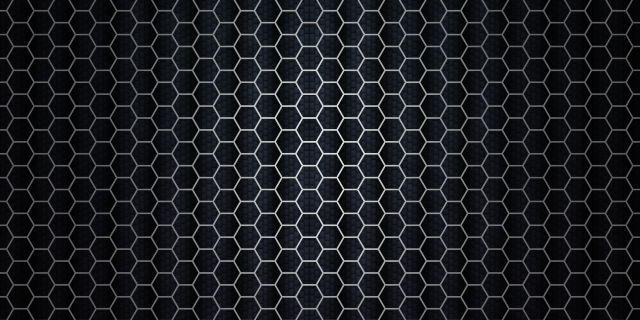
Give the GLSL for this pattern, as a WebGL 1 fragment shader.

```glsl
precision highp float;

uniform vec2 u_resolution;

// Lengths are fractions of the canvas height
const float HEX_PITCH = 0.0745;
const float LINE_WIDTH = 0.0050;
const vec2 HEX_ORIGIN = vec2(0.967, 0.594);
const vec2 BRICK_SIZE = vec2(0.0161, 0.0215);
const float BRICK_STEP = 0.36;
const float BAND_PERIOD = 0.129;
const float BAND_DARKEST = 0.100;
const vec2 GLOW_CENTER = vec2(1.0, 0.52);
const vec2 GLOW_RADIUS = vec2(0.58, 0.85);
const vec3 CELL_DARK = vec3(0.030, 0.030, 0.040);
const vec3 CELL_TOP = vec3(0.135, 0.172, 0.215);
const vec3 CELL_BOTTOM = vec3(0.135, 0.145, 0.195);
const vec3 LINE_DIM = vec3(0.36, 0.36, 0.37);
const vec3 LINE_BRIGHT = vec3(0.86, 0.87, 0.86);

vec2 hashGradient(vec2 p) {
    vec2 h = vec2(dot(p, vec2(127.1, 311.7)), dot(p, vec2(269.5, 183.3)));
    return fract(sin(h) * 4375.85) * 2.0 - 1.0;
}

float gradientNoise(vec2 p) {
    vec2 i = floor(p);
    vec2 f = p - i;
    vec2 w = f * f * (3.0 - 2.0 * f);
    float a = dot(hashGradient(i), f);
    float b = dot(hashGradient(i + vec2(1.0, 0.0)), f - vec2(1.0, 0.0));
    float c = dot(hashGradient(i + vec2(0.0, 1.0)), f - vec2(0.0, 1.0));
    float d = dot(hashGradient(i + 1.0), f - 1.0);
    return mix(mix(a, b, w.x), mix(c, d, w.x), w.y);
}

// Distance to the nearest edge of a flat-topped hexagon grid
float hexEdgeDistance(vec2 p) {
    vec2 period = vec2(1.7320508, 1.0);
    p /= HEX_PITCH;
    vec2 a = mod(p + 0.5 * period, period) - 0.5 * period;
    vec2 b = mod(p, period) - 0.5 * period;
    vec2 q = abs(dot(a, a) < dot(b, b) ? a : b);
    return (0.5 - max(q.y, dot(q, vec2(0.8660254, 0.5)))) * HEX_PITCH;
}

// Stepped fibre bricks, mirrored about the central column
float weaveTone(vec2 p, float pixel) {
    p.x = abs(p.x);
    vec2 g = p / BRICK_SIZE;
    g.y += floor(g.x) * BRICK_STEP;
    vec2 id = floor(g);
    vec2 f = g - id;

    vec2 gap = min(f, 1.0 - f) * BRICK_SIZE;
    vec2 body = smoothstep(vec2(0.0), vec2(0.0015 + pixel), gap);
    float tone = 0.78 + 0.30 * f.y + 0.45 * gradientNoise(id * 0.37 + 0.2);
    tone *= mix(0.65, 1.0, body.x * body.y);

    // Broad folds darken every second column
    float phase = 6.2831853 * (p.x - BAND_DARKEST) / BAND_PERIOD;
    float fold = 0.5 + 0.5 * cos(phase);
    return tone * mix(1.08, 0.32, fold * fold);
}

void main() {
    vec2 p = gl_FragCoord.xy / u_resolution.y;
    float pixel = 1.0 / u_resolution.y;
    vec2 local = p - HEX_ORIGIN;

    // Central light falling off to the sides
    vec2 fall = (p - GLOW_CENTER) / GLOW_RADIUS;
    float glow = exp(-dot(fall, fall));

    // Woven cell surface with faint smudges
    vec3 lit = mix(CELL_BOTTOM, CELL_TOP, smoothstep(0.1, 0.9, p.y));
    vec3 color = mix(CELL_DARK, lit, glow) * weaveTone(local, pixel);
    color *= 1.0 + 0.25 * gradientNoise(p * 5.0);

    // Metal mesh
    float edge = hexEdgeDistance(local);
    float halfWidth = 0.5 * LINE_WIDTH;
    float mesh = 1.0 - smoothstep(halfWidth - 0.6 * pixel, halfWidth + 0.6 * pixel, edge);
    vec3 metal = mix(LINE_DIM, LINE_BRIGHT, glow * glow);
    metal *= 1.0 + 0.15 * gradientNoise(p * 9.0 + 3.7);
    color = mix(color, metal, mesh);

    gl_FragColor = vec4(color, 1.0);
}
```
